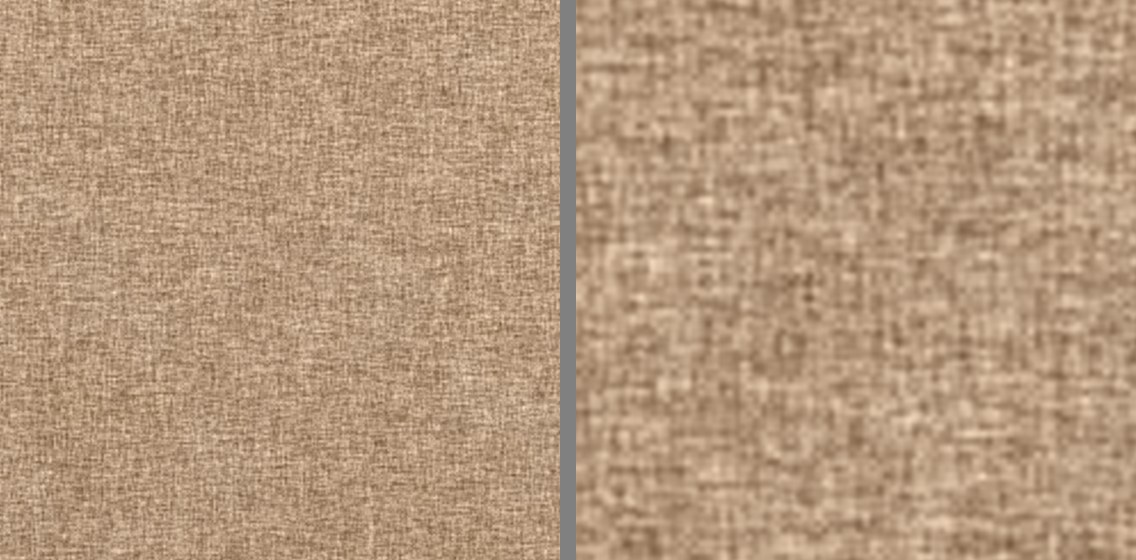
Left: the whole. Right: its middle third, enlarged.
A WebGL 1 fragment shader for this texture:

```glsl
precision highp float;
// Tan linen cloth: fine crossed threads with slubs, grain and faint cloudy wear.
uniform vec2 u_resolution;

float hash(vec2 p) {
  vec3 q = fract(vec3(p.xyx) * 0.1031);
  q += dot(q, q.yzx + 33.33);
  return fract((q.x + q.y) * q.z);
}

// Smooth value noise from -1 to 1
float noise(vec2 p) {
  vec2 cell = floor(p);
  vec2 f = fract(p);
  f = f * f * (3.0 - 2.0 * f);
  float low = mix(hash(cell), hash(cell + vec2(1.0, 0.0)), f.x);
  float high = mix(hash(cell + vec2(0.0, 1.0)), hash(cell + 1.0), f.x);
  return 2.0 * mix(low, high, f.y) - 1.0;
}

// Threads running along x: long strands plus short slubs with dark gaps beside them
float threads(vec2 p, float seed) {
  p.y += 0.0008 * noise(p * 14.0 + seed);
  float strands = noise(p * vec2(24.0, 225.0) + seed);
  vec2 slub = p * vec2(78.0, 235.0) + seed + 47.0;
  float slubs = noise(slub) - 0.4 * noise(slub + vec2(0.0, 1.4));
  return 0.056 * strands + 0.076 * slubs;
}

// Broad uneven patches in several sizes
float clouds(vec2 p) {
  float sum = 0.0;
  float weight = 0.5;
  for (int i = 0; i < 4; i++) {
    sum += weight * noise(p);
    p = p * 2.03 + 19.7;
    weight *= 0.68;
  }
  return sum;
}

void main() {
  vec2 uv = gl_FragCoord.xy / min(u_resolution.x, u_resolution.y);

  // Weft is a little stronger than warp
  float weave = threads(uv, 11.0) + 0.86 * threads(uv.yx, 173.0);
  float grain = 0.076 * noise(uv * 245.0 + 301.0);
  float wear = clouds(uv * 7.0 + 83.0);

  // Slightly darker towards the lower left
  float shade = 0.022 * (uv.y - 0.5) + 0.008 * (uv.x - 0.5);
  float tone = weave + grain + 0.02 * wear + shade;

  vec3 tan_cloth = vec3(0.712, 0.600, 0.489);
  vec3 color = tan_cloth + tone * vec3(0.99, 1.0, 1.0);

  // Worn patches lose a little colour
  color += vec3(-0.003, 0.0, 0.010) * wear;
  gl_FragColor = vec4(clamp(color, 0.0, 1.0), 1.0);
}
```
